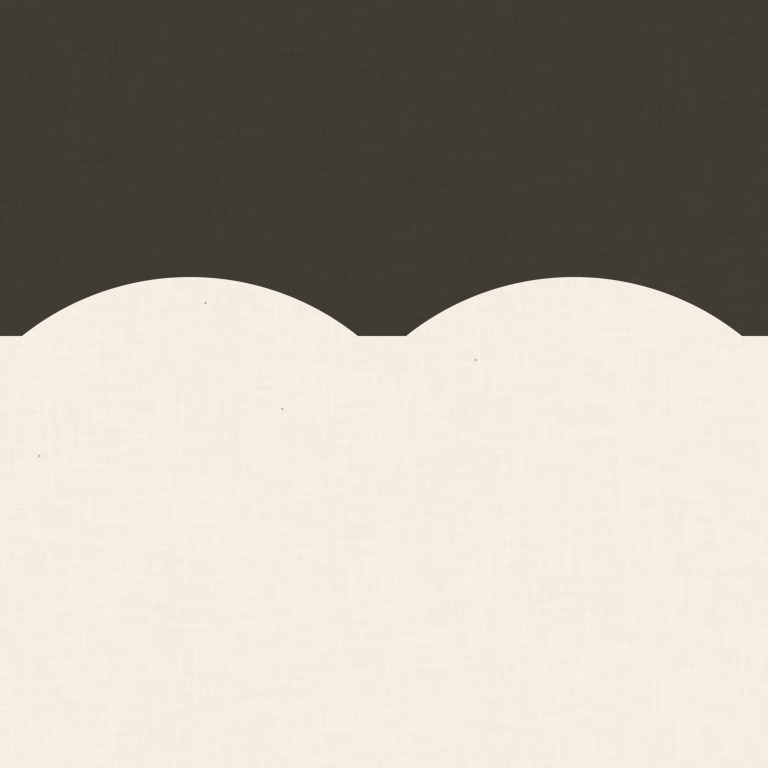
A three.js fragment shader for this background:

```glsl
// Draws a cream scalloped hem below a dark field, both on fine woven linen.
#define CREAM vec3(0.962, 0.932, 0.888)
#define CHARCOAL vec3(0.250, 0.230, 0.203)
#define BASE_LINE 0.5625
#define SCALLOP_TOP 0.6393
#define SCALLOP_RADIUS 0.350
#define SCALLOP_PERIOD 0.5
#define SCALLOP_CENTER 0.2474
#define EDGE 0.001
#define THREADS 192.0
#define WEAVE_STRENGTH 0.011
#define FIBER_STRENGTH 0.030
#define SPECK_CELLS 9.0

varying vec2 vUv;

float hash(vec2 p) {
  vec3 q = fract(vec3(p.xyx) * 0.1031);
  q += dot(q, q.yzx + 33.33);
  return fract((q.x + q.y) * q.z);
}

float valueNoise(vec2 p) {
  vec2 cell = floor(p);
  vec2 f = fract(p);
  f = f * f * (3.0 - 2.0 * f);
  float low = mix(hash(cell), hash(cell + vec2(1.0, 0.0)), f.x);
  float high = mix(hash(cell + vec2(0.0, 1.0)), hash(cell + vec2(1.0)), f.x);
  return mix(low, high, f.y);
}

// Negative inside the hem: a half plane joined with a row of circles.
float hemDistance(vec2 p) {
  float x = mod(p.x - SCALLOP_CENTER + 0.5 * SCALLOP_PERIOD, SCALLOP_PERIOD)
          - 0.5 * SCALLOP_PERIOD;
  vec2 fromCenter = vec2(x, p.y - (SCALLOP_TOP - SCALLOP_RADIUS));
  return min(length(fromCenter) - SCALLOP_RADIUS, p.y - BASE_LINE);
}

// Signed brightness of the cloth: crossing threads and uneven fibers.
float linen(vec2 p) {
  vec2 thread = p * THREADS * 6.2832;
  float weave = sin(thread.x) * sin(thread.y);
  float weft = valueNoise(p * vec2(38.0, 300.0)) - 0.5;
  float warp = valueNoise(p * vec2(300.0, 30.0) + 71.0) - 0.5;
  float grain = valueNoise(p * 400.0 + 19.0) - 0.5;
  float patches = valueNoise(p * vec2(14.0, 9.0) + 43.0) - 0.5;
  float fibers = 0.45 * weft + 0.4 * warp + 0.4 * grain + 0.12 * patches;
  return WEAVE_STRENGTH * weave + FIBER_STRENGTH * fibers;
}

// Sparse dark flecks, at most one in each cell.
float specks(vec2 p) {
  vec2 grid = p * SPECK_CELLS;
  vec2 cell = floor(grid);
  vec2 spot = 0.2 + 0.6 * vec2(hash(cell + 5.0), hash(cell + 23.0));
  float present = step(0.92, hash(cell + 61.0));
  float d = length(fract(grid) - spot) / SPECK_CELLS;
  return present * (1.0 - smoothstep(0.0008, 0.0026, d));
}

void main() {
  float hem = 1.0 - smoothstep(-EDGE, EDGE, hemDistance(vUv));
  float cloth = linen(vUv);

  vec3 cream = CREAM + cloth * vec3(0.9, 1.0, 1.15) - 0.2 * specks(vUv);
  vec3 charcoal = CHARCOAL + 0.75 * cloth;

  gl_FragColor = vec4(mix(charcoal, cream, hem), 1.0);
}
```
